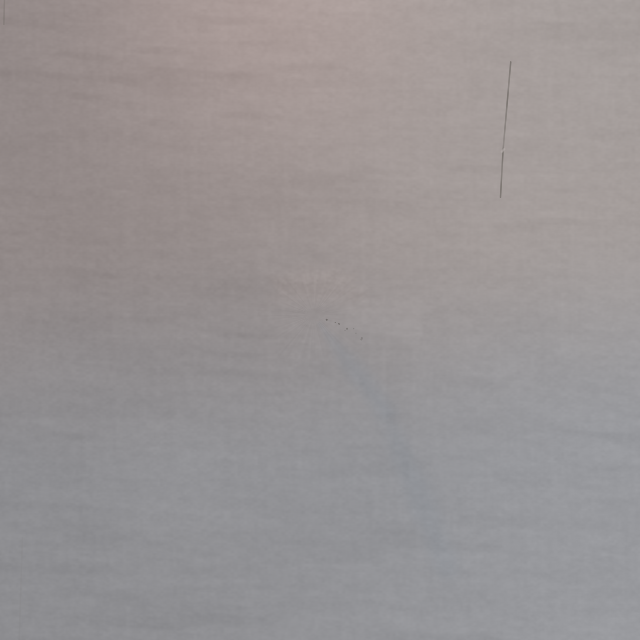
Write a three.js fragment shader that draws this texture.

```glsl
// Pale whitewashed wood boards, warm above and cool below, with thin joints and a faint worn fan.
#define WARM vec3(0.568, 0.534, 0.529)
#define PALE vec3(0.645, 0.617, 0.608)
#define COOL vec3(0.555, 0.555, 0.568)
#define COOL_PALE vec3(0.598, 0.602, 0.618)
#define GLOW vec3(0.060, 0.033, 0.027)
#define STAIN vec3(-0.020, -0.009, -0.001)
#define JOINT vec3(0.43, 0.41, 0.39)
#define FAN_CENTER vec2(0.490, 0.508)
#define GRAIN 0.034
#define MOTTLE 0.026
#define FIBRE 0.013
#define JOINT_WIDTH 0.0012

varying vec2 vUv;

float hash(vec2 p) {
  return fract(sin(dot(p, vec2(127.1, 311.7))) * 43758.5453);
}

float noise(vec2 p) {
  vec2 i = floor(p), f = fract(p);
  f = f * f * (3.0 - 2.0 * f);
  return mix(mix(hash(i), hash(i + vec2(1.0, 0.0)), f.x),
             mix(hash(i + vec2(0.0, 1.0)), hash(i + 1.0), f.x), f.y);
}

float fbm(vec2 p) {
  float sum = 0.0, amp = 0.5;
  for (int i = 0; i < 4; i++) {
    sum += amp * (noise(p) - 0.5);
    p = p * 2.03 + 17.3;
    amp *= 0.55;
  }
  return sum;
}

float segment(vec2 p, vec2 a, vec2 b) {
  vec2 d = b - a;
  return length(p - a - d * clamp(dot(p - a, d) / dot(d, d), 0.0, 1.0));
}

float line(vec2 p, vec2 a, vec2 b, float width) {
  return 1.0 - smoothstep(width * 0.4, width * 1.7, segment(p, a, b));
}

// Broad light falling across the boards
vec3 lighting(vec2 p) {
  float drift = 0.10 * fbm(p * 3.0);
  vec3 upper = mix(WARM, PALE, smoothstep(0.0, 0.95, p.x + 0.35 * (p.y - 0.75) + drift));
  vec3 lower = mix(COOL, COOL_PALE, smoothstep(0.2, 1.0, p.x + 0.1 * (0.5 - p.y) + drift));
  vec3 col = mix(lower, upper, smoothstep(0.24, 0.68, p.y + drift - 0.06 * (p.x - 0.5)));
  vec2 g = (p - vec2(0.41, 1.02)) / vec2(0.30, 0.28);
  vec2 h = (p - vec2(0.29, 0.26)) / vec2(0.14, 0.12);
  return col + GLOW * exp(-dot(g, g)) + 0.018 * exp(-dot(h, h));
}

// Long soft streaks, nearly level, over finer fibres
float woodGrain(vec2 p) {
  p.y += 0.05 * p.x + 0.022 * fbm(vec2(p.x * 4.0, p.y * 7.0));
  float broad = fbm(vec2(p.x * 4.0, p.y * 30.0));
  float fine = fbm(vec2(p.x * 16.0, p.y * 105.0) + 5.0);
  float dark = smoothstep(0.58, 0.92, noise(vec2(p.x * 8.0, p.y * 62.0) + 31.0));
  float patches = smoothstep(0.25, 0.75, noise(p * vec2(3.0, 8.0) + 9.0));
  return 0.55 * broad + 0.65 * fine - 0.45 * dark * patches;
}

// Worn fan: weak rays, a pale lobe to the right and a cool trailing stain
vec3 wornFan(vec2 p) {
  vec2 d = p - FAN_CENTER;
  float r = length(d), angle = atan(d.y, d.x);
  float reach = 0.085 + 0.025 * noise(vec2(angle * 5.0, 2.0));
  float fade = smoothstep(0.003, 0.02, r) * (1.0 - smoothstep(reach * 0.6, reach, r));
  float rays = noise(vec2(angle * 22.0, r * 9.0)) - 0.45;
  float stipple = noise(p * 260.0) - 0.5;
  vec3 col = vec3(fade * (0.020 * rays + 0.020 * stipple * smoothstep(0.0, 0.05, d.y)));
  col += vec3(0.012, 0.007, 0.004) * fade * smoothstep(0.0, 0.04, d.y);

  float halfHeight = 0.032 * smoothstep(0.0, 0.11, d.x);
  float lobe = 1.0 - smoothstep(-0.004, 0.003, abs(d.y + 0.002) - halfHeight);
  col += 0.013 * lobe * smoothstep(0.01, 0.08, d.x) * (1.0 - smoothstep(0.166, 0.175, d.x));

  float wobble = 0.018 * fbm(p * 14.0);
  float nearStain = segment(p, FAN_CENTER + vec2(0.01, -0.015), vec2(0.605, 0.355)) + wobble;
  float farStain = segment(p, vec2(0.61, 0.34), vec2(0.70, 0.11)) + wobble;
  float width = 0.010 + 0.022 * smoothstep(0.0, 0.12, r);
  col += STAIN * max(1.0 - smoothstep(0.0, width, nearStain),
                     0.6 - 0.6 * smoothstep(0.0, 0.030, farStain));
  float edge = smoothstep(0.600, 0.606, p.x) * (1.0 - smoothstep(0.607, 0.640, p.x));
  return col - 0.010 * edge * smoothstep(0.31, 0.35, p.y) * (1.0 - smoothstep(0.43, 0.47, p.y));
}

// Tiny dark chips scattered away from the fan center
float specks(vec2 p) {
  float mask = 0.0;
  for (int i = 0; i < 10; i++) {
    float k = float(i);
    vec2 jitter = vec2(hash(vec2(k, 3.0)), hash(vec2(k, 8.0))) - 0.5;
    vec2 c = FAN_CENTER + vec2(0.025, -0.009) + k * vec2(0.0060, -0.0028) + 0.010 * jitter;
    float size = mix(0.0007, 0.0017, hash(vec2(k, 5.0)));
    float chip = 1.0 - smoothstep(size * 0.4, size * 1.5, length(p - c));
    mask = max(mask, chip * (1.0 - 0.06 * k));
  }
  return mask;
}

void main() {
  vec2 p = vUv;
  vec3 col = lighting(p) + GRAIN * woodGrain(p) + wornFan(p);
  col += MOTTLE * (fbm(p * vec2(85.0, 120.0)) + 0.4 * fbm(p * vec2(150.0, 25.0)));
  col += FIBRE * (noise(p * vec2(190.0, 240.0) + 3.0) - 0.5);

  // Board ends, the main one broken by a light chip
  vec2 bend = vec2(0.786, 0.765);
  float joint = max(line(p, vec2(0.798, 0.903), bend, JOINT_WIDTH),
                    line(p, bend, vec2(0.782, 0.692), JOINT_WIDTH));
  joint *= 0.45 + 0.55 * noise(vec2(3.0, p.y * 45.0));
  joint = max(joint, 0.40 * line(p, vec2(0.007, 1.0), vec2(0.006, 0.962), JOINT_WIDTH));
  joint = max(joint, 0.08 * line(p, vec2(0.035, 0.16), vec2(0.030, 0.0), JOINT_WIDTH));
  col = mix(col, JOINT, 0.8 * joint);
  col = mix(col, PALE * 1.08, 0.7 * line(p, bend - 0.002, bend + 0.002, 0.0016));
  col = mix(col, JOINT * 0.8, 0.6 * specks(p));
  gl_FragColor = vec4(col, 1.0);
}
```
